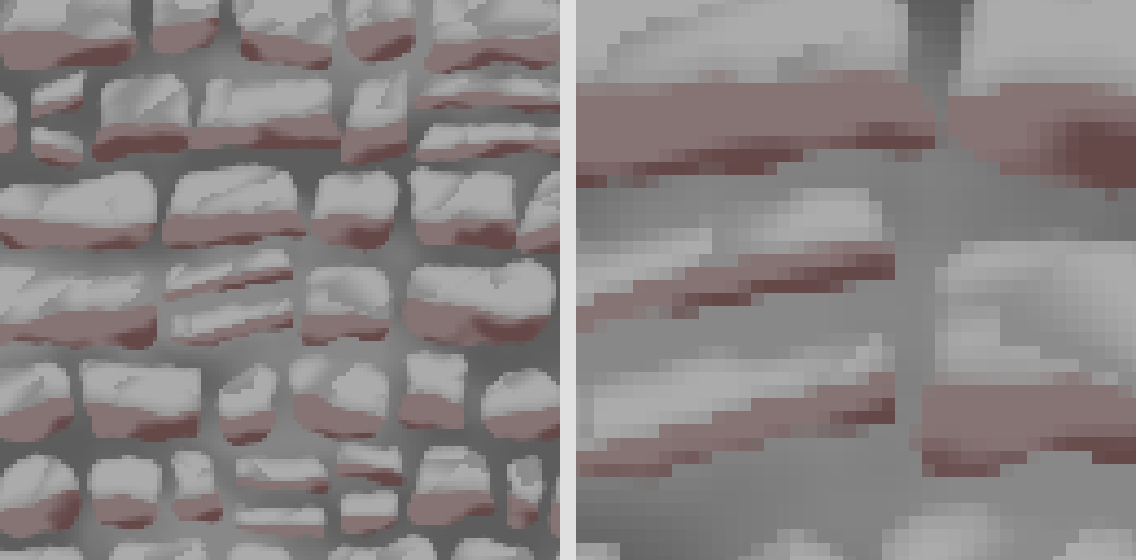
Left: the whole. Right: its middle third, enlarged.
Give the GLSL for this texture, as a three.js fragment shader.

```glsl
// Rough stone wall in coarse square blocks: pale, faceted stone tops with reddish
// front faces, laid in uneven courses over cloudy grey mortar. Stones are warped
// rounded boxes; layered sines roughen them and cellular noise cuts the facets.
#define BLOCKS 128.0       // blocks across the canvas
#define COURSES 6.0        // stone courses up the canvas
#define JOINT 0.15         // gap between neighbours, in courses
#define JITTER 0.58        // unevenness of stone widths
#define ROUGHNESS 0.055    // wobble of the outlines
#define FACE_LEVEL -0.22   // height where the front face begins, -1 to 1
#define SPLIT_CHANCE 0.1   // share of places holding two small stones
#define LIT vec3(0.672)
#define SHADE vec3(0.55)
#define FACE vec3(0.525, 0.452, 0.452)
#define FACE_DARK vec3(0.395, 0.285, 0.285)

varying vec2 vUv;

float hash(vec2 p) {
  return fract(sin(dot(p, vec2(127.1, 311.7))) * 43758.545);
}

// Layered sines, roughly -1 to 1
float waves(vec2 p) {
  float sum = 0.0, amp = 0.5;
  for (int i = 0; i < 4; i++) {
    p = mat2(0.8, -0.6, 0.6, 0.8) * p * 1.7 + 1.3;
    sum += amp * sin(p.x + 1.5 * sin(p.y));
    amp *= 0.55;
  }
  return sum;
}

// Cellular noise: each cell is a plane tilted its own way
float facets(vec2 p) {
  vec2 cell = floor(p);
  float nearest = 9.0, shade = 0.0;
  for (int y = -1; y <= 1; y++)
    for (int x = -1; x <= 1; x++) {
      vec2 id = cell + vec2(x, y);
      float h = hash(id);
      vec2 offset = p - id - vec2(h, hash(id + 17.3));
      float dist = dot(offset, offset);
      if (dist < nearest) {
        nearest = dist;
        float angle = 6.283 * fract(h * 13.7);
        shade = dot(offset, vec2(cos(angle), sin(angle))) + 0.5 * (h - 0.5);
      }
    }
  return shade;
}

float jointX(float row, float i, float count) {
  return (i + JITTER * (hash(vec2(i, row)) - 0.5)) * COURSES / count;
}

// Returns edge distance, local position from -1 to 1, and a seed
vec4 stone(vec2 q, float row, float col, float count) {
  float left = jointX(row, col, count);
  float right = jointX(row, col + 1.0, count);
  float seed = hash(vec2(col + 5.3, row + 2.7));
  vec2 halfSize = vec2(0.5 * (right - left - JOINT), 0.35 + 0.09 * seed);
  vec2 p = q - vec2(0.5 * (left + right), row + 0.5);
  p.y += 0.12 * (fract(seed * 7.1) - 0.5);

  if (fract(seed * 31.7) < SPLIT_CHANCE) {
    float side = p.y < 0.0 ? -1.0 : 1.0;
    p.y -= 0.25 * side;
    halfSize.y *= 0.46;
    seed = fract(seed + 0.37 * side + 1.0);
  }

  // Tilt, taper and lean
  p.y += 0.14 * (fract(seed * 11.3) - 0.5) * p.x / halfSize.x;
  p.x += 0.2 * (fract(seed * 17.9) - 0.5) * p.y;
  p.x *= 1.0 + 0.3 * (fract(seed * 23.1) - 0.3) * p.y / halfSize.y;

  float radius = min(halfSize.x, halfSize.y) * mix(0.25, 0.85, fract(seed * 41.3));
  vec2 e = abs(p) - halfSize + radius;
  float d = length(max(e, 0.0)) + min(max(e.x, e.y), 0.0) - radius;
  d += ROUGHNESS * waves(q * 3.0 + seed * 40.0);
  return vec4(d, p / halfSize, seed);
}

void main() {
  vec2 uv = (floor(vUv * BLOCKS) + 0.5) / BLOCKS;
  vec2 q = uv * COURSES + vec2(0.0, 0.76);
  q.y += 0.05 * sin(q.x * 1.9 + q.y * 1.3);

  // Closest stone among the neighbouring places
  vec4 best = vec4(9.0, 0.0, 0.0, 0.0);
  for (int j = -1; j <= 1; j++) {
    float row = floor(q.y) + float(j);
    float count = 4.0 + floor(3.6 * hash(vec2(row, 3.1)));
    for (int i = -1; i <= 1; i++) {
      vec4 s = stone(q, row, floor(q.x * count / COURSES) + float(i), count);
      if (s.x < best.x) best = s;
    }
  }
  vec2 local = best.yz;
  float seed = best.w;

  // Mortar: soft clouds
  float cloud = waves(q * vec2(0.5, 0.8) + 4.0) + 0.2 * waves(q * 2.0);
  vec3 mortar = vec3(mix(0.365, 0.535, smoothstep(-0.65, 0.8, cloud)));

  // Top: slanted facets, greyer toward the rim and the front
  vec2 grain = mat2(0.9, -0.45, 0.45, 0.9) * q * vec2(1.0, 1.0);
  float relief = facets(grain * vec2(1.5, 3.2) + seed * 9.0);
  float faceEdge = FACE_LEVEL + 0.5 * (fract(seed * 53.9) - 0.5) * local.x
                 + 0.2 * waves(q * 1.8 + seed * 20.0);
  float above = local.y - faceEdge;
  float dull = smoothstep(0.0, 0.65, relief) + 0.55 * smoothstep(0.45, 0.0, above)
             + 0.5 * smoothstep(-0.09, 0.0, best.x);
  vec3 top = mix(LIT, SHADE, clamp(dull, 0.0, 1.0));

  // Front: dark red patches gathering along the lower edge
  float stain = 0.5 * waves(q * vec2(1.6, 3.0) + seed * 30.0) - above - 0.62 + 0.25 * local.x;
  vec3 front = mix(FACE, FACE_DARK, smoothstep(-0.15, 0.2, stain));

  vec3 color = mix(front, top, smoothstep(-0.04, 0.06, above));
  color = mix(mortar, color, smoothstep(0.018, -0.018, best.x));
  gl_FragColor = vec4(color, 1.0);
}
```
